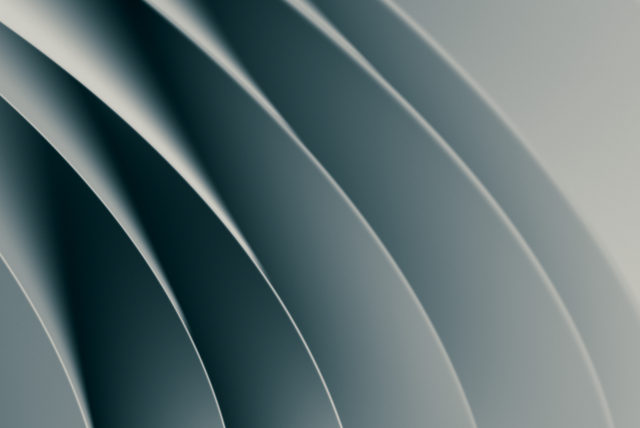
Reproduce this background procedurally as a WebGL 2 fragment shader.

```glsl
#version 300 es
precision highp float;
// Overlapping curved paper sheets with pale rims and deep teal shadows.
uniform vec2 u_resolution;
out vec4 fragColor;

const int SHEETS = 7;

// Sheet borders: x = a - y * (b + c*y + d*y*y), in canvas heights
const vec4 EDGE[8] = vec4[8](
  vec4(-0.11, 0.32, 0.45, 0.0), vec4(0.207, 0.32, 0.45, 0.0),
  vec4(0.527, 0.275, 0.47, 0.05), vec4(0.801, 0.345, 0.43, 0.09),
  vec4(1.115, 0.335, 0.40, 0.03), vec4(1.436, 0.27, 0.48, 0.0),
  vec4(1.61, 0.285, 0.40, 0.01), vec4(2.21, 0.285, 0.40, 0.01));

// Tones along each side of a sheet: bottom, middle, top
const vec3 LEFT_TONE[SHEETS] = vec3[SHEETS](
  vec3(0.42, 0.40, 0.38), vec3(0.09, 0.07, 0.14), vec3(0.16, 0.08, 0.08),
  vec3(0.43, 0.17, 0.03), vec3(0.56, 0.34, 0.12), vec3(0.65, 0.51, 0.26),
  vec3(0.77, 0.73, 0.56));
const vec3 RIGHT_TONE[SHEETS] = vec3[SHEETS](
  vec3(0.53, 0.46, 0.40), vec3(0.47, 0.13, 0.24), vec3(0.51, 0.16, 0.25),
  vec3(0.62, 0.49, 0.07), vec3(0.64, 0.54, 0.22), vec3(0.69, 0.61, 0.40),
  vec3(0.77, 0.76, 0.68));

// Lit curl at the left of a sheet: start height, growth, tone
const vec3 CURL[SHEETS] = vec3[SHEETS](
  vec3(2.0, 0.0, 0.5), vec3(-0.1, 0.52, 0.60), vec3(0.2, 0.55, 0.65),
  vec3(0.33, 0.75, 0.80), vec3(0.65, 0.95, 0.74), vec3(0.8, 0.9, 0.70),
  vec3(2.0, 0.0, 0.7));

// Rim at the right of a sheet: width, edge softness, tone
const vec3 RIM[SHEETS] = vec3[SHEETS](
  vec3(0.006, 0.0015, 0.78), vec3(0.005, 0.0015, 0.80),
  vec3(0.006, 0.0015, 0.82), vec3(0.012, 0.003, 0.69),
  vec3(0.017, 0.004, 0.71), vec3(0.020, 0.007, 0.72),
  vec3(0.02, 0.01, 0.75));

float hash(vec2 p) {
  return fract(sin(dot(p, vec2(127.1, 311.7))) * 43758.5453);
}

float edgeX(vec4 e, float y) {
  return e.x - y * (e.y + y * (e.z + y * e.w));
}

// Approximate perpendicular distance, positive to the right of the edge
float edgeDistance(vec4 e, vec2 p) {
  float slope = e.y + p.y * (2.0 * e.z + 3.0 * e.w * p.y);
  return (p.x - edgeX(e, p.y)) / sqrt(1.0 + slope * slope);
}

// Parabola through the bottom, middle and top values
float alongHeight(vec3 v, float y) {
  return v.x * (2.0 * y - 1.0) * (y - 1.0)
       + v.y * 4.0 * y * (1.0 - y) + v.z * y * (2.0 * y - 1.0);
}

float sheetTone(vec2 p, vec4 leftEdge, vec4 rightEdge,
                vec3 leftTone, vec3 rightTone, vec3 curl) {
  float left = edgeX(leftEdge, p.y);
  float span = edgeX(rightEdge, p.y) - left;
  float rise = max(p.y - curl.x, 0.0);
  float curlWidth = 0.01 + curl.y * rise * rise;
  float offset = p.x - left;
  float across = clamp((offset - curlWidth) / max(span - curlWidth, 0.05), 0.0, 1.0);
  across = 1.0 - pow(1.0 - across, 1.4);
  float tone = mix(alongHeight(leftTone, p.y), alongHeight(rightTone, p.y), across);
  float lit = 1.0 - smoothstep(0.1, 1.15, offset / curlWidth);
  return mix(tone, curl.z, lit * smoothstep(0.0, 0.1, rise));
}

// Teal in the shadows, warm grey in the lights
vec3 toneColor(float g) {
  float red = g - 0.11 * (1.0 - smoothstep(0.25, 0.8, g));
  float blue = g + 0.02 - 0.05 * smoothstep(0.4, 0.8, g);
  return clamp(vec3(red, g, blue), 0.0, 1.0);
}

void main() {
  vec2 p = gl_FragCoord.xy / u_resolution.y;
  float pixel = 1.0 / u_resolution.y;
  float tone = 0.75;

  // Paint the sheets from back to front
  for (int i = SHEETS - 1; i >= 0; i--) {
    float d = edgeDistance(EDGE[i + 1], p);
    float sheet = sheetTone(p, EDGE[i], EDGE[i + 1],
                            LEFT_TONE[i], RIGHT_TONE[i], CURL[i]);
    float r = min(d + 0.3 * RIM[i].x, 0.0) / (0.6 * RIM[i].x);
    sheet = mix(sheet, RIM[i].z, 0.9 * exp(-r * r));
    float soft = RIM[i].y + 0.7 * pixel;
    tone = mix(tone, sheet, 1.0 - smoothstep(-soft, soft, d));
  }

  // Faint grain against banding
  tone += 0.006 * (hash(floor(p * 342.0)) - 0.5);
  fragColor = vec4(toneColor(tone), 1.0);
}
```
